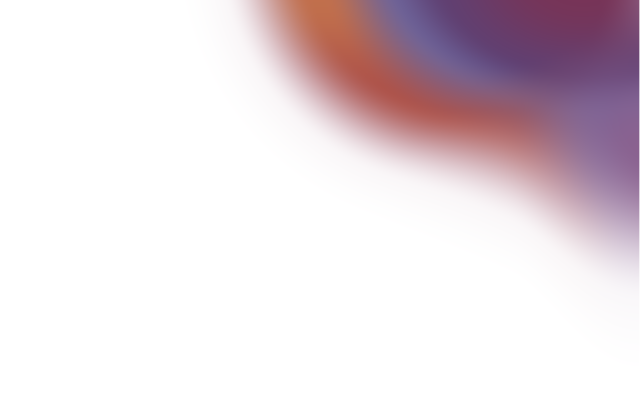
Give the GLSL for this background, as a WebGL 1 fragment shader.

```glsl
precision highp float;
// Soft blurred aurora: a violet core with a warm red rim, glowing from the top right over white.

uniform vec2 u_resolution;

float smoothMin(float a, float b, float k) {
  float h = max(k - abs(a - b), 0.0) / k;
  return min(a, b) - 0.25 * h * h * k;
}

float circle(vec2 p, vec2 center, float radius) {
  return length(p - center) - radius;
}

// Falls from 1 inside to 0 outside, between two distances
float fade(float inner, float outer, float d) {
  return 1.0 - smoothstep(inner, outer, d);
}

void main() {
  // Canvas height is 1; p.y runs down from the top, p.x is negative left of the right edge
  vec2 p = vec2(gl_FragCoord.x - u_resolution.x, u_resolution.y - gl_FragCoord.y) / u_resolution.y;
  float toRight = smoothstep(-0.32, -0.02, p.x);

  // Outer cloud and inner core, each a large circle fused with a smaller one
  float cloud = smoothMin(circle(p, vec2(-0.423, -0.142), 0.508),
                          circle(p, vec2(0.065, 0.285), 0.285), 0.32);
  float core = smoothMin(circle(p, vec2(-0.333, -0.122), 0.364),
                         circle(p, vec2(0.085, 0.325), 0.244), 0.25);

  // Warm rim: orange at the top, red below, mauve at the right
  vec3 purple = vec3(0.54, 0.385, 0.565);
  vec3 rim = mix(vec3(0.755, 0.435, 0.30), vec3(0.68, 0.325, 0.29), smoothstep(0.0, 0.23, p.y));
  rim = mix(rim, purple, toRight);

  // Cool core: blue edge, violet depth, purple corner and maroon heart
  float depth = length((p - vec2(-0.098, -0.122)) * vec2(0.75, 1.0));
  vec3 cool = mix(vec3(0.37, 0.255, 0.455), vec3(0.43, 0.39, 0.60), smoothstep(0.30, 0.41, depth));
  cool = mix(cool, purple, smoothstep(-0.30, 0.0, p.x) * smoothstep(0.06, 0.36, p.y));
  float heart = length((p - vec2(-0.138, -0.061)) * vec2(0.7, 1.0));
  cool = mix(cool, vec3(0.465, 0.205, 0.345), fade(0.06, 0.285, heart));

  // Blend the layers; the blur widens toward the right and ends in a faint haze
  float blur = cloud / mix(1.0, 1.7, toRight);
  float alpha = mix(fade(-0.106, 0.10, blur), fade(-0.106, 0.22, blur), 0.15);
  rim = mix(vec3(0.58, 0.33, 0.45), rim, max(alpha, toRight));
  vec3 color = mix(rim, cool, fade(-0.09, 0.09, core));
  color = mix(vec3(1.0), color, alpha);

  // Thin pale line along the right edge
  color = mix(color, vec3(1.0), 0.65 * smoothstep(-0.0035, -0.0016, p.x));
  gl_FragColor = vec4(color, 1.0);
}
```
